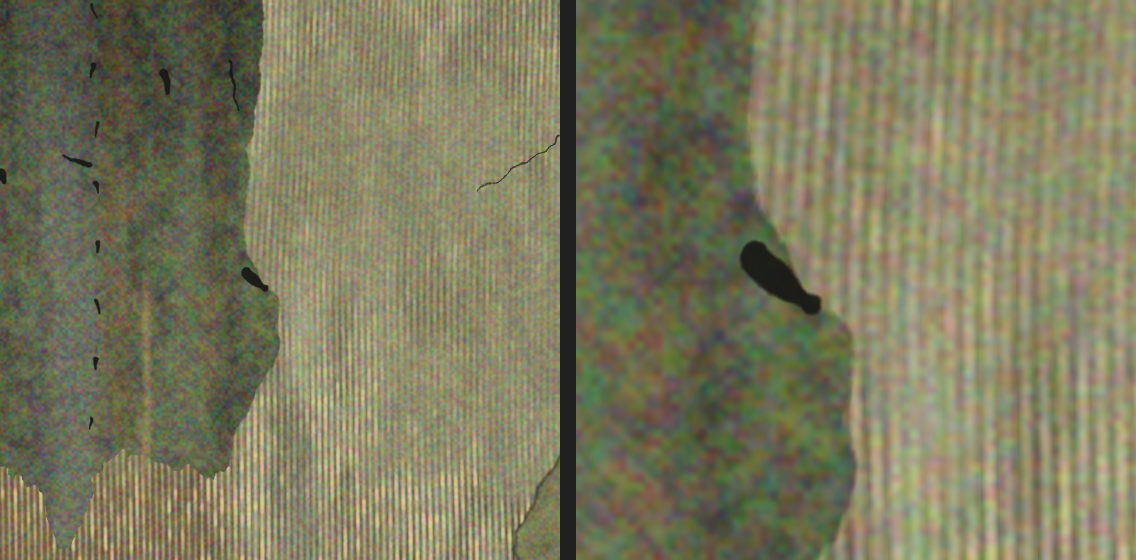
Left: the whole. Right: its middle third, enlarged.
A Shadertoy shader for this texture:

```glsl
// Weathered wall: a dark mossy crust on the left breaks off over pale, finely
// grooved stone. Grooves are a warped cosine with a random tone along each strand;
// crust, smears and stains are stretched value noise, with pits and cracks on top.

const float TAU = 6.28318;
const vec3 OLIVE = vec3(0.53, 0.51, 0.39);
const vec3 PALE  = vec3(0.62, 0.60, 0.47);
const vec3 CREAM = vec3(0.86, 0.77, 0.60);
const vec3 MOSS  = vec3(0.37, 0.40, 0.28);
const vec3 SLATE = vec3(0.42, 0.43, 0.38);
const vec3 SOOT  = vec3(0.28, 0.29, 0.24);
const vec3 RUST  = vec3(0.43, 0.34, 0.23);
const vec3 HOLE  = vec3(0.09, 0.09, 0.08);

float hash(vec2 p) {
    return fract(sin(dot(p, vec2(127.1, 311.7))) * 43758.5453);
}

float noise(vec2 p) {
    vec2 i = floor(p), f = fract(p);
    f = f * f * (3.0 - 2.0 * f);
    return mix(mix(hash(i), hash(i + vec2(1, 0)), f.x),
               mix(hash(i + vec2(0, 1)), hash(i + vec2(1, 1)), f.x), f.y);
}

float fbm(vec2 p) {
    float sum = 0.0, amp = 0.5;
    for (int i = 0; i < 5; i++) {
        sum += amp * noise(p);
        p = p * 2.03 + 17.3;
        amp *= 0.5;
    }
    return sum / 0.97;
}

// Independent noise per channel, centred on zero
vec3 colourGrain(vec2 p) {
    return vec3(noise(p), noise(p + 37.4), noise(p + 91.7)) - 0.5;
}

float bump(float x, float centre, float width) {
    float d = (x - centre) / width;
    return exp(-d * d);
}

// Tapering, wobbling stroke from a to b; returns coverage
float crack(vec2 uv, vec2 a, vec2 b, float width, float wobble) {
    vec2 q = uv + wobble * (vec2(fbm(uv * 35.0), fbm(uv * 35.0 + 19.0)) - 0.5);
    vec2 d = b - a;
    float t = clamp(dot(q - a, d) / dot(d, d), 0.0, 1.0);
    float dist = length(q - a - d * t) - width * (1.0 - 0.6 * t);
    return 1.0 - smoothstep(-0.0015, 0.002, dist);
}

// Signed depth inside the crust: positive where it still covers the stone
float crustDepth(vec2 uv) {
    float right = 0.47 - 0.032 * smoothstep(0.95, 0.65, uv.y)
                + 0.058 * smoothstep(0.56, 0.45, uv.y)
                - 0.085 * smoothstep(0.40, 0.17, uv.y);
    float bottom = 0.165 - 0.14 * bump(uv.x, 0.115, 0.045)
                 + 0.05 * bump(uv.x, 0.225, 0.035);
    float ragged = fbm(uv * vec2(38.0, 26.0)) - 0.5;
    return min(right - uv.x + 0.022 * ragged, uv.y - bottom + 0.09 * ragged);
}

vec3 groovedStone(vec2 uv) {
    float low = smoothstep(0.55, 0.05, uv.y);
    float lean = 0.06 * max(uv.y - 0.5, 0.0) * (1.0 - uv.x);
    float phase = 86.0 * (uv.x - lean + 0.012 * noise(uv * vec2(6.0, 4.0)));
    float ridge = 0.5 - 0.5 * cos(TAU * phase);
    float strand = noise(vec2(floor(phase) * 7.3, uv.y * 42.0));
    float patches = fbm(uv * vec2(5.0, 4.0) + 4.0);

    // Smears of fine plaster hide the grooves towards the upper right
    float smear = smoothstep(0.42, 0.68, patches + 0.22 * (uv.x - 0.65) * (1.0 - low));
    float relief = mix(1.0, 0.3, smear) * mix(0.13, 0.24, low);
    float tone = fbm(uv * vec2(26.0, 9.0));

    vec3 col = mix(OLIVE, PALE, smoothstep(0.3, 0.7, tone + 0.08 * low));
    col = mix(col, vec3(0.54, 0.54, 0.41), 0.6 * smear);
    col += relief * (ridge - 0.5) * (0.55 + 0.9 * strand);
    float stained = smoothstep(0.26, 0.12, uv.y) * smoothstep(0.46, 0.36, uv.x);
    float rusty = stained + 0.5 * bump(uv.x, 0.65, 0.05) * smoothstep(0.2, 0.05, uv.y);
    col = mix(col, RUST, 0.7 * rusty * (1.0 - 0.6 * ridge));

    // Broken cream highlights riding on the ridges
    float glint = smoothstep(0.5, 0.9, strand + 0.5 * (tone - 0.5)) * ridge;
    col = mix(col, CREAM, glint * mix(0.3, 0.85, low) * (1.0 - 0.6 * smear));
    float ash = bump(uv.x, 0.535, 0.03) * smoothstep(0.32, 0.15, uv.y);
    col = mix(col, SLATE, 0.55 * ash);
    float chalk = bump(uv.x, 0.54, 0.03) * bump(uv.y, 0.40, 0.09);
    return mix(col, vec3(0.64, 0.65, 0.53), 0.6 * chalk);
}

vec3 mossyCrust(vec2 uv) {
    float columns = fbm(uv * vec2(15.0, 2.5) + 8.0);
    float mottling = fbm(uv * vec2(34.0, 24.0));
    vec3 col = mix(SOOT, MOSS, smoothstep(0.25, 0.65, 0.5 * columns + 0.5 * mottling));
    float grey = bump(uv.x, 0.12, 0.055) + 0.4 * smoothstep(0.5, 0.7, columns);
    col = mix(col, SLATE, 0.7 * clamp(grey, 0.0, 1.0));
    float brown = bump(uv.x, 0.21, 0.03) + 0.7 * bump(uv.x, 0.38, 0.025);
    col = mix(col, RUST, 0.55 * brown * smoothstep(0.4, 0.65, mottling + 0.15 * uv.y));
    return col * mix(1.06, 0.78, smoothstep(0.55, 1.0, uv.y));
}

void mainImage(out vec4 fragColor, in vec2 fragCoord) {
    vec2 uv = fragCoord / iResolution.xy;

    // Stone, crust and the bare streak worn through the crust
    float crust = smoothstep(-0.003, 0.003, crustDepth(uv));
    vec3 col = mix(groovedStone(uv), mossyCrust(uv), crust);
    float streak = bump(uv.x + 0.006 * noise(uv * 14.0), 0.263, 0.008);
    streak *= smoothstep(0.54, 0.44, uv.y) * smoothstep(0.05, 0.2, uv.y);
    col = mix(col, vec3(0.60, 0.52, 0.36), 0.75 * streak);

    // Smooth flake in the lower right corner with a shaded rim
    float flake = uv.x - 0.925 - 0.5 * max(uv.y - 0.05, 0.0) + 0.03 * (fbm(uv * 22.0) - 0.5);
    vec3 flakeColour = vec3(0.47, 0.47, 0.33) + 0.16 * (fbm(uv * 40.0) - 0.5);
    col = mix(col, flakeColour, smoothstep(-0.003, 0.003, flake));
    col *= 1.0 - 0.35 * bump(flake, 0.0, 0.004);

    // Fine grain, with coarser colour speckle on the crust
    col += colourGrain(uv * 190.0) * mix(0.13, 0.15, crust);
    col += colourGrain(uv * 85.0 + 5.0) * mix(0.07, 0.10, crust);

    // Pits down a seam in the crust, then the larger hole and cracks
    float dark = 0.0;
    for (int i = 0; i < 8; i++) {
        float k = float(i);
        vec2 pit = vec2(0.162 + 0.014 * hash(vec2(k, 2.0)), 0.99 - 0.105 * k);
        vec2 tail = vec2(0.012 * (hash(vec2(k, 5.0)) - 0.3), -0.022);
        dark = max(dark, crack(uv, pit, pit + tail, 0.002 + 0.005 * hash(vec2(k, 9.0)), 0.012));
    }
    dark = max(dark, crack(uv, vec2(0.442, 0.510), vec2(0.474, 0.487), 0.010, 0.012));
    dark = max(dark, crack(uv, vec2(0.474, 0.487), vec2(0.462, 0.494), 0.006, 0.008));
    dark = max(dark, crack(uv, vec2(0.292, 0.866), vec2(0.300, 0.835), 0.008, 0.012));
    dark = max(dark, crack(uv, vec2(0.162, 0.706), vec2(0.112, 0.722), 0.005, 0.02));
    dark = max(dark, crack(uv, vec2(0.408, 0.890), vec2(0.426, 0.805), 0.003, 0.02));
    dark = max(dark, crack(uv, vec2(0.002, 0.690), vec2(0.006, 0.676), 0.009, 0.01));
    dark = max(dark, 0.75 * crack(uv, vec2(1.0, 0.755), vec2(0.855, 0.655), 0.0026, 0.035));
    col = mix(col, HOLE, 0.92 * dark);

    fragColor = vec4(clamp(col, 0.0, 1.0), 1.0);
}
```
